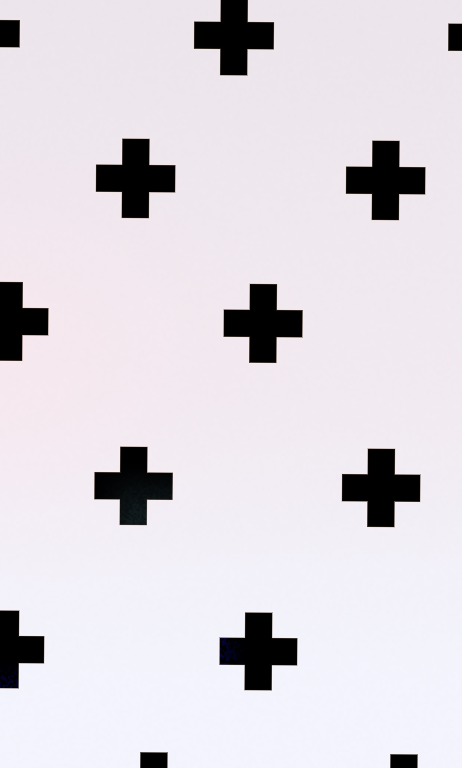
Write a WebGL 2 fragment shader that draws this pattern.

```glsl
#version 300 es
precision highp float;
// Staggered black plus signs, slightly tilted, on softly lit pale lilac paper.

uniform vec2 u_resolution;
out vec4 fragColor;

// Lengths are fractions of the canvas height.
const float ASPECT = 0.6016;      // design width over height
const float ARM_TOP = 0.0520;     // half length of a plus at the top edge
const float ARM_BOTTOM = 0.0503;  // and at the bottom edge
const float BAR = 0.0177;         // half thickness of a bar
const float TILT = 0.008;         // slope of rows and bars
const float GRAIN = 0.006;

const vec3 PAPER_TOP = vec3(0.925, 0.900, 0.925);
const vec3 PAPER_MID = vec3(0.945, 0.915, 0.940);
const vec3 PAPER_LOW = vec3(0.952, 0.955, 0.990);
const vec3 BLUSH = vec3(0.020, -0.006, -0.004);
const vec3 INK = vec3(0.0, 0.0, 0.004);
const vec3 SHEEN = vec3(0.060, 0.095, 0.100);
const vec3 BLUE_WEAR = vec3(0.015, 0.015, 0.200);
const vec3 FRINGE = vec3(0.035, 0.010, -0.020);

// Hand-set rows: anchor x, anchor y, column pitch.
const int ROWS = 6;
const vec3 ROW[ROWS] = vec3[ROWS](
  vec3(0.3047, 0.9538, 0.3310), vec3(0.1766, 0.7676, 0.3256),
  vec3(0.3426, 0.5788, 0.3310), vec3(0.1739, 0.3672, 0.3224),
  vec3(0.3365, 0.1517, 0.3296), vec3(0.2001, -0.0300, 0.3256));
const int SHEEN_ROW = 3;
const int BLUE_ROW = 4;

float hash(vec2 p) {
  vec3 q = fract(vec3(p.xyx) * 0.1031);
  q += dot(q, q.yzx + 33.33);
  return fract((q.x + q.y) * q.z);
}

float noise(vec2 p) {
  vec2 i = floor(p), f = fract(p);
  f = f * f * (3.0 - 2.0 * f);
  return mix(mix(hash(i), hash(i + vec2(1, 0)), f.x),
             mix(hash(i + vec2(0, 1)), hash(i + vec2(1, 1)), f.x), f.y);
}

float plusDistance(vec2 p, float arm) {
  p = abs(p);
  if (p.y > p.x) p = p.yx;
  return max(p.x - arm, p.y - BAR);
}

vec3 paper(vec2 p) {
  vec3 c = mix(PAPER_LOW, PAPER_MID, smoothstep(0.08, 0.55, p.y));
  c = mix(c, PAPER_TOP, smoothstep(0.5, 1.0, p.y));
  vec2 glow = (p - vec2(0.0, 0.53)) / vec2(0.22, 0.20);
  c += BLUSH * exp(-dot(glow, glow));
  return c + GRAIN * (noise(p * 260.0) - 0.5);
}

// Ink with faint worn patches; q is measured from the centre of the plus.
vec3 ink(vec2 q, vec2 p, int row, float column) {
  float speckle = noise(p * 420.0 + 7.0);
  vec3 c = INK;
  if (row == SHEEN_ROW && column == 0.0) {
    float patchMask = smoothstep(0.035, -0.045, q.y) * smoothstep(-0.06, 0.01, q.x);
    c += SHEEN * patchMask * (0.7 + 0.6 * speckle);
  }
  if (row == BLUE_ROW) {
    // The first column wears at its foot, the others at the left arm.
    float worn = column < 0.0 ? -q.y : -q.x;
    c += BLUE_WEAR * smoothstep(0.01, 0.052, worn) * smoothstep(0.2, 0.9, speckle);
  }
  return c;
}

void main() {
  float pixel = 1.0 / u_resolution.y;
  vec2 p = gl_FragCoord.xy / u_resolution * vec2(ASPECT, 1.0);
  float arm = mix(ARM_BOTTOM, ARM_TOP, p.y);
  vec3 color = paper(p);

  for (int i = 0; i < ROWS; i++) {
    vec2 q = p - ROW[i].xy;
    q = vec2(q.x - TILT * q.y, q.y + TILT * q.x);
    float column = round(q.x / ROW[i].z);
    q.x -= column * ROW[i].z;

    float d = plusDistance(q, arm);
    float cover = 1.0 - smoothstep(-0.75 * pixel, 0.75 * pixel, d);
    color = mix(color, ink(q, p, i, column), cover);
    color += FRINGE * exp(-pow(d / 0.0015, 2.0)); // warm print edge
  }
  fragColor = vec4(clamp(color, 0.0, 1.0), 1.0);
}
```
